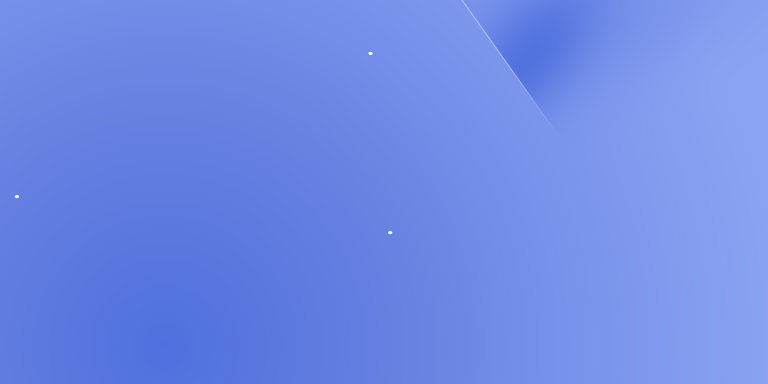
This background is drawn by a Shadertoy shader. Its source:

```glsl
// A soft blue radial gradient with a shaded pane in the upper right.
// The pane is a half plane with a stretched Gaussian shadow and a fading
// bright rim; three small specks are drawn as ellipse distances in a loop.

const vec3 DEEP_BLUE  = vec3(0.31, 0.44, 0.87);
const vec3 DUSK_BLUE  = vec3(0.41, 0.51, 0.885);
const vec3 SOFT_BLUE  = vec3(0.47, 0.57, 0.92);
const vec3 LIGHT_BLUE = vec3(0.54, 0.64, 0.95);
const vec3 RIM_COLOR  = vec3(0.80, 0.86, 1.0);
const vec3 SPECK_COLOR = vec3(0.96, 0.98, 1.0);

const vec2 GLOW_CENTER = vec2(0.43, 0.10);
const vec2 RIM_TOP = vec2(1.203, 1.0);
const vec2 RIM_END = vec2(1.479, 0.612);
const vec2 SHADOW_CENTER = vec2(1.375, 0.85);
const vec2 SHADOW_AXIS = vec2(0.66, 0.75);
const vec2 SPECKS[3] = vec2[3](
    vec2(0.965, 0.861), vec2(0.044, 0.488), vec2(1.016, 0.394));

// Four-stop colour ramp over distance from the deep centre
vec3 blueRamp(float d) {
    vec3 c = mix(DEEP_BLUE, DUSK_BLUE, clamp(d / 0.65, 0.0, 1.0));
    c = mix(c, SOFT_BLUE, clamp((d - 0.65) / 0.38, 0.0, 1.0));
    return mix(c, LIGHT_BLUE, clamp((d - 1.03) / 0.57, 0.0, 1.0));
}

// Gaussian stretched along a unit axis; spread = (along, across)
float stretchedGlow(vec2 p, vec2 center, vec2 axis, vec2 spread) {
    vec2 d = p - center;
    vec2 q = vec2(dot(d, axis), dot(d, vec2(axis.y, -axis.x))) / spread;
    return exp(-0.5 * dot(q, q));
}

// Antialiased ellipse coverage
float speckMask(vec2 p, vec2 center, vec2 radius, float pixel) {
    float d = (length((p - center) / radius) - 1.0) * radius.y;
    return 1.0 - smoothstep(-0.5 * pixel, 0.5 * pixel, d);
}

// Coverage of a thin line given the distance to its middle
float lineMask(float d, float width, float pixel) {
    float blur = max(width, pixel);
    return (1.0 - smoothstep(0.0, blur, abs(d))) * min(1.0, width / blur);
}

void mainImage(out vec4 fragColor, in vec2 fragCoord) {
    float pixel = 1.0 / iResolution.y;
    vec2 p = fragCoord * pixel;

    // Broad background gradient
    vec3 color = blueRamp(length(p - GLOW_CENTER));

    // Rim coordinates: 0..1 along its length, signed distance across
    vec2 rim = RIM_END - RIM_TOP;
    vec2 rimNormal = normalize(vec2(-rim.y, rim.x));
    float along = dot(p - RIM_TOP, rim) / dot(rim, rim);
    float side = dot(p - RIM_TOP, rimNormal);

    // Shaded pane to the right of the rim
    float pane = smoothstep(-0.5 * pixel, 0.5 * pixel, side);
    pane *= 1.0 - smoothstep(0.65, 1.25, along);
    float veil = stretchedGlow(p, vec2(1.55, 0.97), vec2(1.0, 0.0), vec2(0.34, 0.24));
    float shadow = stretchedGlow(p, SHADOW_CENTER, SHADOW_AXIS, vec2(0.18, 0.085));
    color = mix(color, SOFT_BLUE, 0.85 * veil * pane);
    color = mix(color, DEEP_BLUE, 0.95 * shadow * pane);

    // Bright rim that fades toward its lower end
    float fade = 1.0 - smoothstep(0.35, 1.0, along);
    color = mix(color, RIM_COLOR, 0.6 * fade * lineMask(side, 0.003, pixel));

    // Small bright specks
    for (int i = 0; i < 3; i++) {
        float mask = speckMask(p, SPECKS[i], vec2(0.0055, 0.0042), pixel);
        color = mix(color, SPECK_COLOR, 0.95 * mask);
    }

    fragColor = vec4(color, 1.0);
}
```
